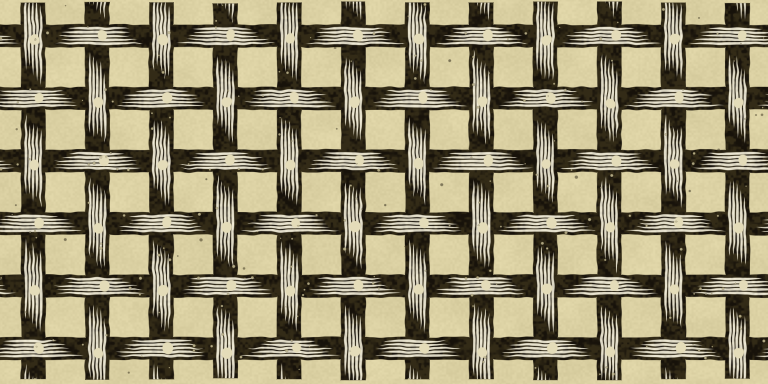
Give the GLSL for this pattern, as a Shadertoy shader.

```glsl
// Plain-woven wire mesh printed in dark ink on cream paper, with engraved highlights.

const vec2 PITCH = vec2(0.1667, 0.1628);   // wire spacing, in canvas heights
const vec2 ORIGIN = vec2(0.0865, 0.0935);  // first crossing, from the upper left
const vec2 HALF_WIDTH = vec2(0.192, 0.182); // vertical and horizontal wires, in pitches
const float STROKE_GAP = 0.058;

const vec3 PAPER = vec3(0.86, 0.82, 0.64);
const vec3 SHINE = vec3(0.95, 0.93, 0.85);
const vec3 INK_DARK = vec3(0.09, 0.07, 0.04);
const vec3 INK_LIGHT = vec3(0.20, 0.17, 0.09);

float hash(vec2 p) {
    vec3 q = fract(p.xyx * 0.1031);
    q += dot(q, q.yzx + 33.33);
    return fract((q.x + q.y) * q.z);
}

float noise(vec2 p) {
    vec2 i = floor(p), f = fract(p);
    f = f * f * (3.0 - 2.0 * f);
    return mix(mix(hash(i), hash(i + vec2(1, 0)), f.x),
               mix(hash(i + vec2(0, 1)), hash(i + vec2(1, 1)), f.x), f.y);
}

// Coverage of a signed distance, smoothed over the given width.
float cover(float dist, float blur) {
    return 1.0 - smoothstep(-blur, blur, dist);
}

float ellipse(vec2 p, vec2 radius) {
    return (length(p / radius) - 1.0) * min(radius.x, radius.y);
}

// Signed position along a wire from its nearest over-crossing (every second one).
float fromOver(float along, float phase) {
    return mod(along + phase + 1.0, 2.0) - 1.0;
}

// Five tapering engraved lines; s.x runs along the wire, s.y across it.
float strokes(vec2 s, float reach, float taper, float slant, vec2 seed, float blur) {
    float k = clamp(round(s.y / STROKE_GAP), -2.0, 2.0);
    float span = reach + taper * k + 0.13 * hash(seed + k * vec2(7.0, 13.0));
    float shift = slant * k + 0.08 * (hash(seed.yx + k * 5.0 + 40.0) - 0.5);
    float t = abs(s.x - shift) / span;
    float halfWidth = 0.021 * (1.0 - t * t * t);
    float ends = cover((t - 1.0) * span, 0.03);
    return cover(abs(s.y - k * STROKE_GAP) - halfWidth, blur) * ends;
}

// Scattered dots, a few per hundred cells.
float specks(vec2 p, float chance, float blur) {
    vec2 id = floor(p);
    vec2 offset = 0.3 + 0.4 * vec2(hash(id + 17.0), hash(id + 59.0));
    float radius = 0.08 + 0.18 * hash(id + 83.0);
    return step(hash(id), chance) * cover(length(p - id - offset) - radius, blur);
}

// Occasional ragged patch of missing ink beside a crossing.
float chips(vec2 g, float blur) {
    vec2 id = floor(g);
    vec2 centre = id + 0.2 + 0.6 * vec2(hash(id + 31.0), hash(id + 71.0));
    float ragged = 0.08 * (noise(g * 19.0) - 0.5);
    return step(hash(id + 113.0), 0.07) * cover(length(g - centre) - 0.09 + ragged, blur);
}

void mainImage(out vec4 fragColor, in vec2 fragCoord) {
    vec2 p = fragCoord / iResolution.y;
    p.y = 1.0 - p.y;
    vec2 g = (p - ORIGIN) / PITCH;
    vec2 id = round(g);
    float blur = 0.75 / (iResolution.y * PITCH.y);

    // Wires with slightly uneven edges; vertical ones stop short of the border
    vec2 wobble = 0.025 * (vec2(noise(g * 7.0), noise(g * 7.0 + 50.0)) - 0.5);
    vec2 across = g - id + wobble;
    vec2 edge = abs(across) - HALF_WIDTH;
    float margin = 0.003 + 0.006 * hash(vec2(id.x, 9.0));
    float wireEnd = (abs(p.y - 0.497) - 0.497 + margin) / PITCH.y;
    float ink = cover(min(max(edge.x, wireEnd), edge.y), blur);

    // Wear: specks on both ink and paper, chips in the ink
    float worn = max(chips(g, blur), 0.75 * specks(g * 11.0, 0.035, blur * 11.0));
    float stray = 0.5 * specks(g * 9.0 + 200.0, 0.008, blur * 9.0);
    ink = max(ink * (1.0 - worn), stray);

    // Highlights alternate between the two wire directions
    vec2 vert = vec2(fromOver(g.y, id.x), across.x);
    vec2 horiz = vec2(fromOver(g.x, id.y + 1.0), across.y);
    vec2 vertSeed = vec2(id.x, round(g.y - vert.x)) + 20.0;
    vec2 horizSeed = vec2(round(g.x - horiz.x), id.y) + 60.0;
    float lines = max(strokes(vert, 0.53, 0.0, 0.055, vertSeed, blur),
                      strokes(horiz, 0.52, 0.065, 0.01, horizSeed, blur));

    // Bright knob where each wire crests
    vec2 jitter = 0.04 * (vec2(hash(vertSeed), hash(horizSeed)) - 0.5);
    float knob = min(ellipse(vert - vec2(0.06 + jitter.x, 0.02), vec2(0.085, 0.08)),
                     ellipse(horiz - vec2(0.095 + jitter.y, -0.01), vec2(0.075, 0.09)));
    float crest = cover(knob + wobble.x, blur);

    // Colour
    float grain = 0.6 * noise(g * 24.0) + 0.4 * noise(g * 9.0);
    vec3 paper = PAPER + 0.035 * (noise(g * 3.0) + noise(g * 30.0) - 1.0);
    vec3 inkColor = mix(INK_DARK, INK_LIGHT, smoothstep(0.2, 0.7, grain));
    vec3 color = mix(paper, inkColor, ink);
    color = mix(color, SHINE, lines * ink * (0.85 + 0.15 * grain));
    color = mix(color, mix(PAPER, SHINE, 0.4), crest * ink);
    fragColor = vec4(color, 1.0);
}
```
